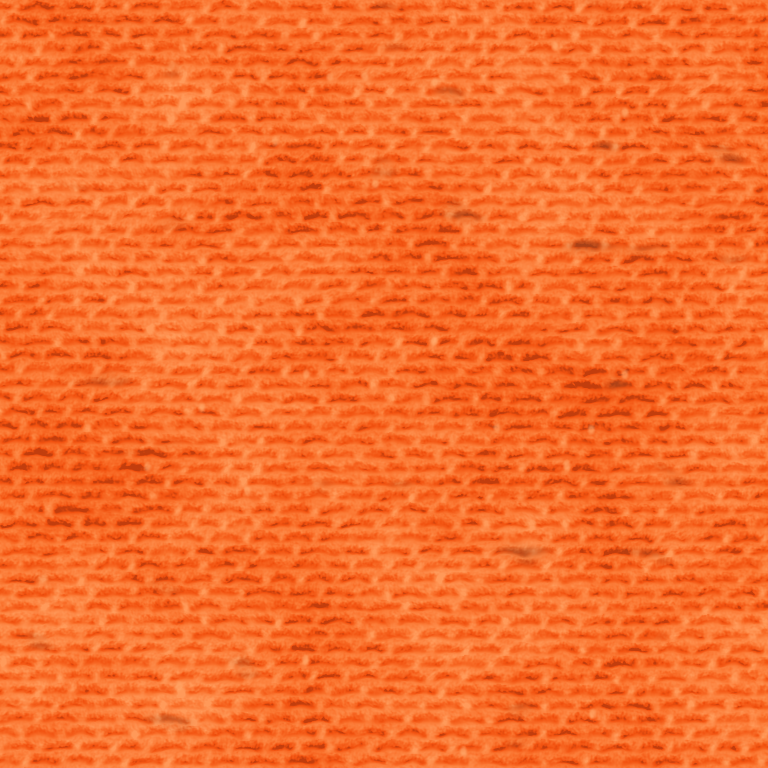
A Shadertoy shader for this texture:

```glsl
#define ROWS 55.0          // weft threads up the canvas
#define KNOTS 20.5         // warp knots along each row
#define WOBBLE 0.22        // thread waviness, in rows
#define JITTER 0.32        // knot scatter, in knot spacings
#define GAP 0.25           // half height of the gap between threads
#define FUZZ 0.26          // strength of fibre noise
#define FADE 0.30          // strength of the broad fading
#define SOIL 0.50          // strength of the dull smudges
#define DEEP vec3(0.76, 0.24, 0.05)
#define RED vec3(0.95, 0.32, 0.06)
#define ORANGE vec3(0.98, 0.45, 0.18)
#define PALE vec3(1.00, 0.60, 0.35)

vec2 hash2(vec2 p) {
    p = vec2(dot(p, vec2(127.1, 311.7)), dot(p, vec2(269.5, 183.3)));
    return fract(sin(p) * 43758.5);
}

// Gradient noise, roughly -0.7 to 0.7
float noise(vec2 p) {
    vec2 i = floor(p), f = fract(p);
    vec2 w = f * f * f * (f * (f * 6.0 - 15.0) + 10.0);
    vec4 d;
    for (int k = 0; k < 4; k++) {
        vec2 corner = vec2(k & 1, k >> 1);
        d[k] = dot(hash2(i + corner) * 2.0 - 1.0, f - corner);
    }
    return mix(mix(d.x, d.y, w.x), mix(d.z, d.w, w.x), w.y);
}

// Raised warp knots near a point: x = bright crown, y = break in the gap
vec2 knots(vec2 q, float row) {
    float along = q.x + 0.5 * mod(row, 2.0);
    vec2 result = vec2(0.0);
    for (int k = -1; k <= 1; k++) {
        float cell = floor(along) + float(k);
        vec2 rnd = hash2(vec2(cell, row) + 7.3);
        vec2 d = vec2(along - cell - 0.5 - (rnd.x - 0.5) * JITTER,
                      q.y - row - 0.40 - 0.24 * (rnd.y - 0.5));
        d.x -= 0.08 * d.y;
        float strength = fract(rnd.x * 7.0 + rnd.y * 3.0);
        float crown = exp(-dot(d * d, vec2(75.0, 9.0)));
        float opening = 1.0 - smoothstep(0.02, 0.23, abs(d.x));
        result = max(result, vec2(crown * (0.3 + strength), opening * (0.45 + 0.5 * strength)));
    }
    return result;
}

// Tone from 0 to 1 to thread colour
vec3 threadColor(float tone) {
    vec3 c = mix(DEEP, RED, smoothstep(0.0, 0.25, tone));
    c = mix(c, ORANGE, clamp((tone - 0.22) / 0.36, 0.0, 1.0));
    return mix(c, PALE, clamp((tone - 0.56) / 0.44, 0.0, 1.0));
}

void mainImage(out vec4 fragColor, in vec2 fragCoord) {
    vec2 uv = fragCoord / iResolution.xy;

    // Uneven weave grid
    vec2 q = uv * vec2(KNOTS, ROWS);
    q += vec2(0.35 * noise(uv * vec2(5.0, 14.0)),
              WOBBLE * (noise(q * vec2(1.7, 0.7)) + noise(uv * 3.0)));
    float row = floor(q.y);
    vec2 knot = knots(q, row);

    // Fibres, thread thickness and patches where the weave is tighter
    float fibre = noise(q * vec2(7.0, 2.8)) + 0.7 * noise(q * vec2(14.0, 5.2) + 31.0);
    float thickness = noise(q * vec2(1.6, 0.9) + 57.0);
    float tight = noise(q * vec2(0.9, 0.55) + 140.0);

    // Soft gap, sagging towards each knot
    float sag = 0.09 * cos(6.2832 * (q.x + 0.5 * mod(row, 2.0)));
    float v = q.y - row - sag + 0.14 * fibre;
    float halfGap = GAP + 0.20 * thickness;
    float gap = 1.0 - smoothstep(halfGap - 0.24, halfGap + 0.22, abs(v - 0.5));
    gap *= (1.0 - 0.85 * knot.y) * (0.95 + 0.7 * tight);

    // Broken shadow along the lower edge of the gap
    float shade = 1.0 - smoothstep(0.02, 0.20, abs(v - 0.35));
    shade *= (1.0 - knot.y) * smoothstep(-0.25, 0.40, noise(q * vec2(3.6, 1.0) + 83.0));

    // Broad fading over patches of several sizes
    float fade = noise(uv * 3.0 + 11.0) + 0.8 * noise(uv * vec2(6.0, 9.0) + 43.0)
               + 0.8 * noise(uv * vec2(11.0, 20.0) + 71.0);

    float tone = 0.67 - 0.42 * gap - 0.28 * shade + 0.32 * knot.x;
    tone += FUZZ * fibre + 0.16 * thickness + FADE * fade;
    vec3 color = threadColor(clamp(tone, 0.0, 1.0));

    // Dull smudges lodged in the gaps
    float smudge = smoothstep(0.30, 0.55, noise(uv * vec2(11.0, 23.0) + 19.0));
    color = mix(color, vec3(0.56, 0.27, 0.14), SOIL * smudge * (0.15 + 0.85 * gap));

    // Rare flecks of pale lint
    vec2 lintGrid = uv * 24.0;
    vec2 lintRnd = hash2(floor(lintGrid) + 101.0);
    vec2 lintPos = fract(lintGrid) - 0.25 - 0.5 * hash2(floor(lintGrid) + 211.0);
    float lint = 1.0 - smoothstep(0.04, 0.16, length(lintPos * vec2(1.0, 0.75)));
    color = mix(color, vec3(1.0, 0.68, 0.44), 0.6 * lint * step(0.97, lintRnd.x));

    fragColor = vec4(color, 1.0);
}
```
